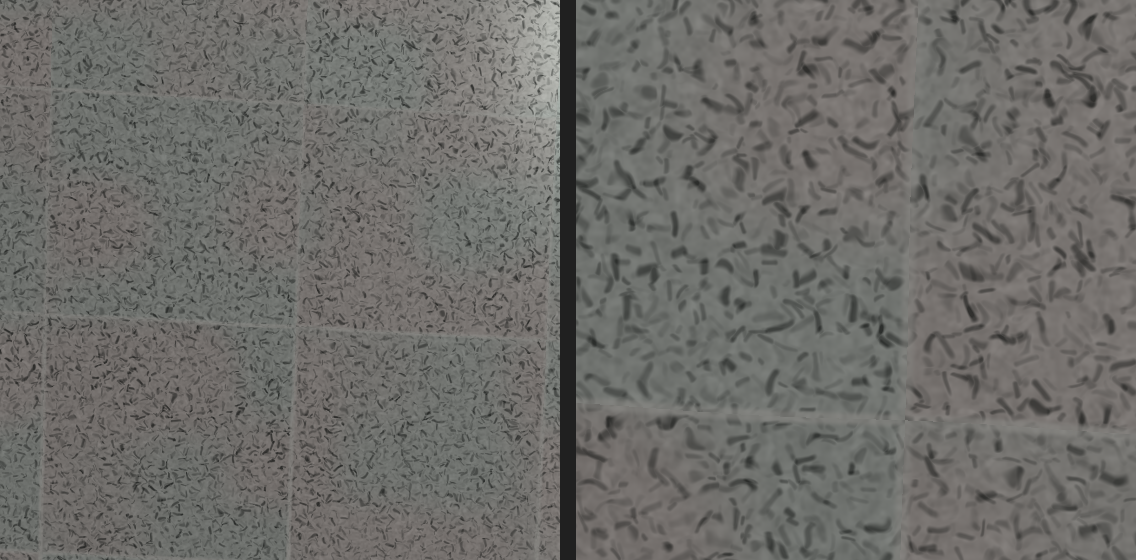
Left, the full canvas; right, a detail of the centre.
A three.js fragment shader for this texture:

```glsl
// Speckled grey granite tiles with thin pale joints, seen slightly askew.
// Curved dark flecks are scattered in jittered cells, shifted for each tile,
// then joints, cloudy tints and a cool sheen at the upper right are laid on.
varying vec2 vUv;

float hash(vec2 p) {
  return fract(sin(dot(p, vec2(127.1, 311.7))) * 43758.5453);
}

float noise(vec2 p) {
  vec2 i = floor(p), f = fract(p);
  f = f * f * (3.0 - 2.0 * f);
  return mix(mix(hash(i), hash(i + vec2(1.0, 0.0)), f.x),
             mix(hash(i + vec2(0.0, 1.0)), hash(i + vec2(1.0, 1.0)), f.x), f.y);
}

// Soft short strokes, one per cell, with random place, angle and strength
float flecks(vec2 p) {
  vec2 cell = floor(p);
  float ink = 0.0;
  for (int y = -1; y <= 1; y++) {
    for (int x = -1; x <= 1; x++) {
      vec2 id = cell + vec2(float(x), float(y));
      vec2 center = id + vec2(hash(id + 3.1), hash(id + 17.7));
      float angle = 2.4 + 3.0 * (hash(id + 41.3) - 0.5);
      vec2 axis = vec2(cos(angle), sin(angle));
      vec2 q = p - center;
      float halfLength = mix(0.12, 0.5, hash(id + 29.9));
      float along = clamp(dot(q, axis), -halfLength, halfLength);
      float d = length(q - axis * along);
      float strength = pow(hash(id + 59.2), 1.6);
      ink = max(ink, strength * (1.0 - smoothstep(0.04, 0.29, d)));
    }
  }
  return ink;
}

void main() {
  vec2 uv = vUv;

  // Tile coordinates with a little perspective and tilt
  float s = uv.y + uv.x * (0.045 + 0.016 * uv.y) - 0.017;
  vec2 grid = vec2((uv.x - 0.071 - 0.023 * uv.y) / (0.443 + 0.012 * uv.y),
                   s * (2.279 + 0.161 * s));
  grid += 0.006 * (vec2(noise(uv * 9.0), noise(uv * 9.0 + 40.0)) - 0.5);
  vec2 tile = floor(grid);

  // Stone: warped flecks over fine grain, denser in some patches
  vec2 p = uv + tile * vec2(3.17, 5.23);
  vec2 warp = vec2(noise(p * 85.0), noise(p * 85.0 + 31.0)) - 0.5;
  vec2 bent = p + 0.008 * warp;
  float patches = noise(p * 8.0) * 0.6 + noise(p * 19.0 + 7.0) * 0.4;
  float dark = flecks(bent * 82.0) * 0.50 + flecks(bent * 112.0 + 23.0) * 0.33;
  dark *= 0.65 + 0.6 * patches;
  float pale = flecks(bent * 70.0 + 51.0);
  float grain = noise(p * 170.0) + noise(p * 310.0) - 1.0;

  vec3 stone = mix(vec3(0.480, 0.460, 0.448), vec3(0.455, 0.467, 0.452),
                   smoothstep(0.25, 0.75, noise(p * 6.0 + 12.0)));
  stone *= 0.98 + 0.04 * hash(tile + 8.0);
  stone += 0.035 * pale + 0.035 * grain;

  // Cool sheen fading from the upper right
  vec2 near = (uv - vec2(1.04, 0.93)) / vec2(0.13, 0.24);
  vec2 wide = (uv - vec2(1.0, 0.95)) / vec2(0.45, 0.5);
  float sheen = 0.24 * exp(-dot(near, near)) + 0.045 * exp(-dot(wide, wide));
  vec3 light = sheen * vec3(0.92, 1.04, 1.0);
  stone = (stone + light) * (1.0 - min(dark, 0.62) * vec3(0.98, 0.96, 0.97));

  // Joints: uneven, upright ones fading toward the top
  vec2 toJoint = abs(fract(grid + 0.5) - 0.5) * vec2(0.449, 0.420);
  vec2 joint = 1.0 - smoothstep(vec2(0.0015), vec2(0.0062, 0.0056), toJoint);
  joint *= vec2(0.80 - 0.55 * uv.y, 0.62);
  joint *= 0.65 + 0.5 * noise(uv * 22.0 + 60.0);
  vec3 grout = vec3(0.535, 0.530, 0.515) + 0.7 * light + 0.02 * grain;
  vec3 color = mix(stone, grout, max(joint.x, joint.y));

  // Slight falloff toward the lower left
  color *= 1.0 - 0.05 * (1.0 - uv.x) * (1.0 - 0.5 * uv.y);
  gl_FragColor = vec4(color, 1.0);
}
```
